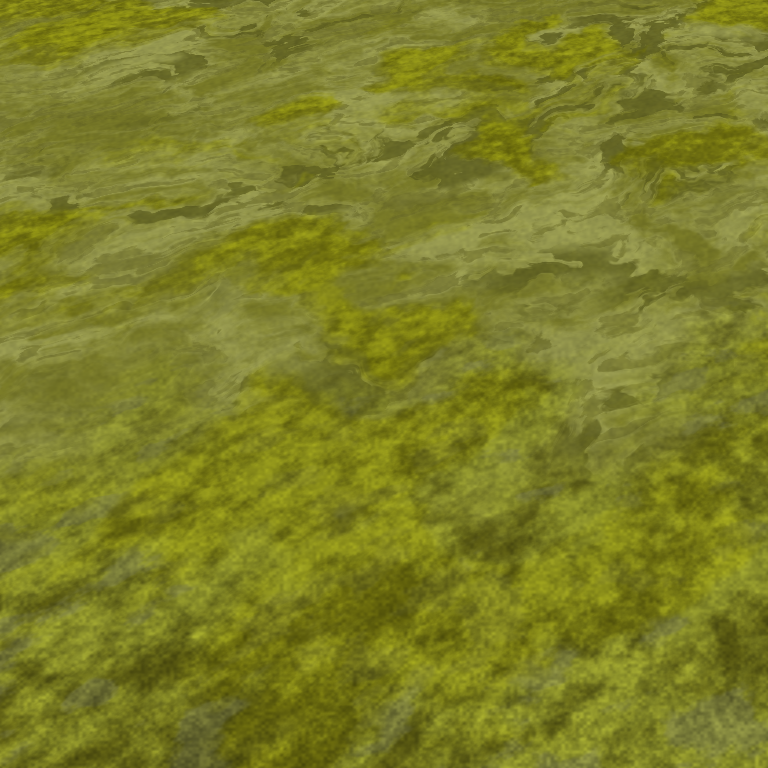
Give the GLSL for this texture, as a WebGL 1 fragment shader.

```glsl
precision highp float;

uniform vec2 u_resolution;

float hash(vec2 p) {
  vec3 q = fract(p.xyx * 0.1031);
  q += dot(q, q.yzx + 33.33);
  return fract((q.x + q.y) * q.z);
}

float noise(vec2 p) {
  vec2 cell = floor(p);
  vec2 f = fract(p);
  f = f * f * (3.0 - 2.0 * f);
  return mix(mix(hash(cell), hash(cell + vec2(1.0, 0.0)), f.x),
             mix(hash(cell + vec2(0.0, 1.0)), hash(cell + 1.0), f.x), f.y);
}

float fbm(vec2 p) {
  float sum = 0.0;
  float weight = 0.516;
  for (int i = 0; i < 5; i++) {
    sum += weight * noise(p);
    p = mat2(0.96, 0.28, -0.28, 0.96) * p * 2.03 + 7.3;
    weight *= 0.5;
  }
  return sum;
}

// Screen position to a receding, slightly tilted meadow plane
vec2 meadowPlane(vec2 uv) {
  float depth = 1.6 - uv.y;
  vec2 ground = vec2(uv.x - 0.5, 1.5) / depth;
  ground.y -= 0.36 * ground.x;
  return ground + 20.0;
}

void main() {
  vec2 uv = gl_FragCoord.xy / u_resolution;
  vec2 ground = meadowPlane(uv);
  vec2 warp = vec2(fbm(ground * 7.0), fbm(ground * 7.0 + 31.0)) - 0.5;
  float nearness = 1.0 - smoothstep(0.3, 0.6, uv.y - 0.12 * (uv.x - 0.5) + 0.5 * warp.x);

  // Pale dry grass with thin wind-combed streaks
  float dry = fbm(ground * vec2(7.0, 11.0) + warp * 2.0);
  float streaks = fbm(ground * vec2(22.0, 46.0) + warp * 5.0);
  vec3 farColor = mix(vec3(0.46, 0.465, 0.15), vec3(0.59, 0.6, 0.31),
                      smoothstep(0.32, 0.62, dry * 0.6 + streaks * 0.4));

  // Ragged dark patches, gathered in loose groups
  float groups = smoothstep(0.4, 0.58, fbm(ground * vec2(4.0, 6.0) + 53.0));
  float patches = smoothstep(0.54, 0.61, fbm(ground * vec2(14.0, 20.0) + warp * 4.0 + 11.0));
  farColor = mix(farColor, vec3(0.36, 0.365, 0.12), 0.8 * patches * groups);
  farColor = mix(farColor, vec3(0.39, 0.39, 0.13), 0.5 * smoothstep(0.56, 0.68, streaks));

  // Close turf in mottled greens
  float clumps = fbm(ground * vec2(9.0, 13.0) + warp * 2.0 + 71.0);
  float tufts = fbm(ground * vec2(48.0, 62.0) + 5.0);
  vec3 nearColor = mix(vec3(0.36, 0.36, 0.07), vec3(0.53, 0.55, 0.16),
                       smoothstep(0.3, 0.66, clumps * 0.6 + tufts * 0.4));
  float ash = smoothstep(0.53, 0.66, fbm(ground * vec2(20.0, 34.0) + 97.0));
  nearColor = mix(nearColor, vec3(0.45, 0.46, 0.27), 0.6 * ash);

  // Saturated moss drifts
  vec3 color = mix(farColor, nearColor, nearness);
  float moss = smoothstep(0.49, 0.65, fbm(ground * vec2(3.6, 5.5) + warp * 1.2 + 3.0));
  vec3 mossColor = mix(vec3(0.42, 0.42, 0.03), vec3(0.55, 0.56, 0.06),
                       smoothstep(0.35, 0.65, tufts * 0.5 + clumps * 0.5));
  color = mix(color, mossColor, moss * mix(0.85, 0.6, nearness));

  // Blade grain, coarser and stronger in the foreground
  float blades = noise(uv * vec2(210.0, 240.0)) * 0.6 + noise(ground * vec2(150.0, 170.0)) * 0.4 - 0.5;
  float roughness = mix(0.14, 0.32, max(nearness, moss * 0.5)) + 0.14 * (1.0 - smoothstep(0.0, 0.35, uv.y));
  color *= 1.0 + roughness * (blades + 0.9 * (tufts - 0.5));

  gl_FragColor = vec4(clamp(color, 0.0, 1.0), 1.0);
}
```
